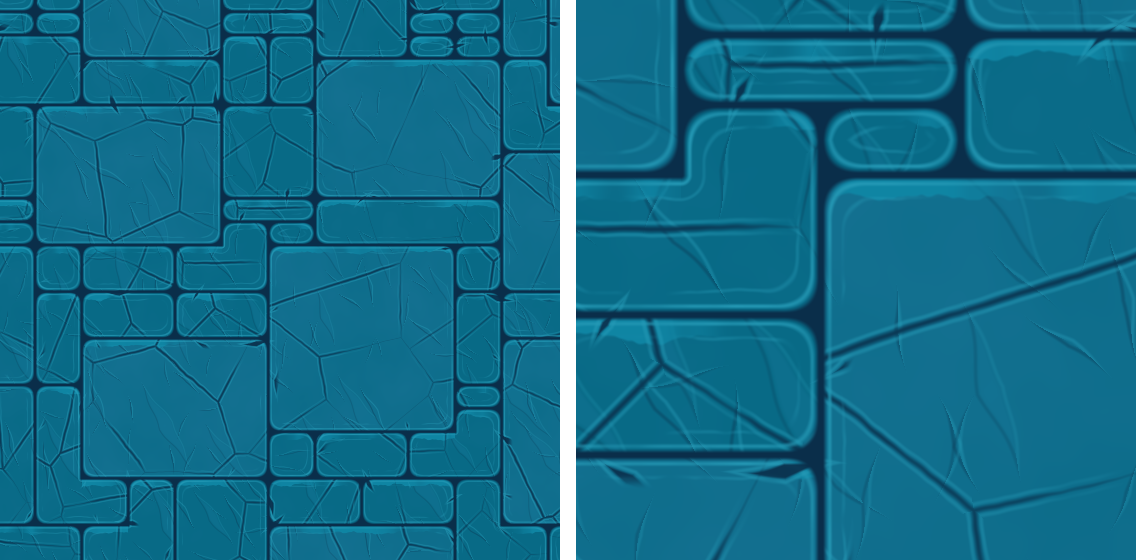
Left, the full canvas; right, a detail of the centre.
Write a three.js fragment shader that draws this texture.

```glsl
varying vec2 vUv;

const float GRID = 24.0;
const vec3 GROUT = vec3(0.04, 0.18, 0.29);
const vec3 CRACK = vec3(0.04, 0.22, 0.33);
const vec3 TEAL = vec3(0.03, 0.415, 0.525);
const vec3 BLUE = vec3(0.075, 0.44, 0.565);
const vec3 BEVEL = vec3(0.06, 0.52, 0.64);
const vec3 RIM = vec3(0.15, 0.61, 0.72);

// wall: gaps to the nearest upright and level joints
struct Stone { vec2 wall; float corner; float top; float id; float tint; };

float hash(vec2 p) { return fract(sin(dot(p, vec2(127.1, 311.7))) * 43758.55); }
vec2 hash2(vec2 p) { return vec2(hash(p), hash(p + 17.3)); }
float stroke(float x, float width) { return 1.0 - smoothstep(0.0, width, abs(x)); }

float smoothMin(float a, float b, float k) {
  float h = max(k - abs(a - b), 0.0) / k;
  return min(a, b) - h * h * k * 0.25;
}

// Layered sines, about -1 to 1
float waves(vec2 p) {
  float sum = 0.0, gain = 0.55;
  for (int i = 0; i < 4; i++) {
    sum += gain * sin(p.x + 1.3 * sin(p.y)) * cos(p.y * 0.9 + sin(p.x * 0.7));
    p = mat2(1.5, 1.1, -1.1, 1.5) * p + 2.7;
    gain *= 0.6;
  }
  return sum;
}

// Puts a slab over the stones laid so far
void lay(inout Stone s, vec2 p, vec2 lo, vec2 hi, float tint) {
  vec2 away = max(lo - p, p - hi);
  if (max(away.x, away.y) < 0.0) {
    s = Stone(-away, 9.0, hi.y - p.y, hash(lo + hi * 0.37), tint);
    return;
  }
  s.corner = min(s.corner, length(max(away, 0.0)));
  if (away.y < 0.0) s.wall.x = min(s.wall.x, away.x);
  if (away.x < 0.0) {
    s.wall.y = min(s.wall.y, away.y);
    if (p.y < lo.y) s.top = min(s.top, lo.y - p.y);
  }
}

// Courses of blocks, some with a thin strip above
void layCourses(inout Stone s, vec2 p) {
  float base = floor(p.y / 4.0) * 4.0;
  float block = hash(vec2(base, 2.0)) < 0.5 ? 3.0 : 4.0;
  float strip = step(block, p.y - base);
  float width = 4.0 + 2.0 * strip;
  float shift = 2.0 * floor(hash(vec2(base, strip)) * 3.0);
  float left = floor((p.x + shift) / width) * width - shift;
  vec2 lo = vec2(left, base + block * strip);
  lay(s, p, lo, lo + vec2(width, mix(block, 1.0, strip)), 0.0);
}

// Larger slabs in columns, each stepped up from the last; sizes in pairs of units
void laySlabs(inout Stone s, vec2 p, vec2 cell, float rise, vec2 small, vec2 large, float tint) {
  for (int j = -1; j <= 1; j++) for (int i = -1; i <= 1; i++) {
    float column = floor(p.x / cell.x) + float(i);
    vec2 c = vec2(column, floor((p.y - rise * column) / cell.y) + float(j));
    vec2 lo = c * cell + vec2(0.0, rise * column) + 2.0 * floor(hash2(c + tint * 9.0) * 2.0);
    vec2 size = 2.0 * floor(mix(small, large + 0.99, hash2(c + 5.0)));
    lay(s, p, lo, lo + size, tint);
  }
}

// Distance to the border between cellular noise cells
float cellBorder(vec2 p) {
  vec2 home = floor(p), first = vec2(9.0), second = vec2(9.0);
  for (int j = -1; j <= 1; j++) for (int i = -1; i <= 1; i++) {
    vec2 c = home + vec2(float(i), float(j));
    vec2 r = c + hash2(c) - p;
    if (dot(r, r) < dot(first, first)) { second = first; first = r; }
    else if (dot(r, r) < dot(second, second)) second = r;
  }
  return dot(0.5 * (first + second), normalize(second - first));
}

// Scattered pointed chips: x is the depth inside, y the side of the axis
vec2 chips(vec2 p, float cell, vec2 size, float angle, float spread) {
  vec2 home = floor(p / cell), best = vec2(-9.0, 0.0);
  for (int j = -1; j <= 1; j++) for (int i = -1; i <= 1; i++) {
    vec2 c = home + vec2(float(i), float(j));
    vec2 r = p - (c + hash2(c + cell)) * cell;
    float a = angle + spread * (hash(c + 3.1) - 0.5);
    r = mat2(cos(a), -sin(a), sin(a), cos(a)) * r;
    r.y += 0.04 * sin(r.x * 4.0 + 6.0 * hash(c));
    vec2 extent = size * mix(0.25, 1.0, hash(c + 8.7));
    float depth = extent.y * (1.0 - abs(r.x) / extent.x) - abs(r.y);
    if (depth > best.x) best = vec2(depth, r.y);
  }
  return best;
}

// Lights one side of a chip's outline and darkens the other
vec3 emboss(vec3 color, vec2 chip, float width, float amount) {
  return mix(color, chip.y > 0.0 ? RIM : CRACK, amount * stroke(chip.x, width));
}

void main() {
  vec2 p = vUv * GRID + 48.5;
  Stone s = Stone(vec2(9.0), 9.0, 9.0, 0.0, 0.0);
  layCourses(s, p);
  laySlabs(s, p, vec2(10.0, 8.0), 2.0, vec2(2.0), vec2(4.0, 3.0), 0.2);
  laySlabs(s, p, vec2(10.0), 4.0, vec2(3.0), vec2(4.0), 0.8);
  float edge = min(smoothMin(s.wall.x, s.wall.y, 0.5), s.corner);
  vec2 local = p + s.id * 60.0;

  // Mottled face with broad slanted facets
  float cloud = waves(local * 0.7);
  vec3 color = mix(TEAL, BLUE, clamp(s.tint * 0.9 + 0.35 * cloud, 0.0, 1.0));
  vec2 facet = chips(local, 3.8, vec2(2.4, 0.4), -1.05, 0.5);
  color = mix(color, BLUE * 1.04, 0.45 * smoothstep(0.0, 0.1, facet.x));
  color = emboss(color, facet, 0.05, 0.22);

  // Scratches, long and short
  color = emboss(color, chips(local, 2.6, vec2(1.1, 0.13), -1.0, 1.0), 0.05, 0.4);
  color = emboss(color, chips(local + 7.0, 2.1, vec2(0.6, 0.06), -0.8, 2.5), 0.045, 0.28);

  // Chipped light band under the top joint
  float depth = 0.32 + 0.13 * waves(vec2(local.x * 2.5, s.id * 9.0));
  float band = 1.0 - smoothstep(depth - 0.03, depth + 0.02, s.top);
  color = mix(color, BEVEL, band * smoothstep(-0.4, 0.4, waves(vec2(local.x * 0.9, 4.0))));

  // Branching cracks with pale lips
  float span = mix(3.2, 4.4, s.tint);
  float crack = span * cellBorder(local / span + 0.014 * waves(local * 1.3));
  float strength = smoothstep(-0.5, 0.4, waves(local * 0.5 + 2.0));
  color = mix(color, RIM, 0.45 * strength * stroke(crack - 0.09, 0.05));
  color = mix(color, CRACK, (0.2 + 0.75 * strength) * stroke(crack, 0.035 + 0.04 * strength));

  // Worn double rim, joint and nicks
  float wear = waves(local * 1.4);
  float faint = 0.35 * smoothstep(-0.2, 0.5, wear);
  color = mix(color, RIM, faint * stroke(edge - 0.31 - 0.06 * wear, 0.045));
  color = mix(color, RIM, (0.62 + 0.3 * wear) * stroke(edge - 0.125, 0.05));
  vec2 nick = chips(p, 2.3, vec2(0.6, 0.13), 0.0, 6.0);
  float nearJoint = 1.0 - smoothstep(0.25, 0.5, edge);
  color = mix(color, RIM, 0.5 * nearJoint * stroke(nick.x + 0.04, 0.05));
  color = mix(color, GROUT, 0.9 * nearJoint * smoothstep(-0.01, 0.04, nick.x));
  color = mix(GROUT, color, smoothstep(0.02, 0.095, edge));
  gl_FragColor = vec4(color, 1.0);
}
```
